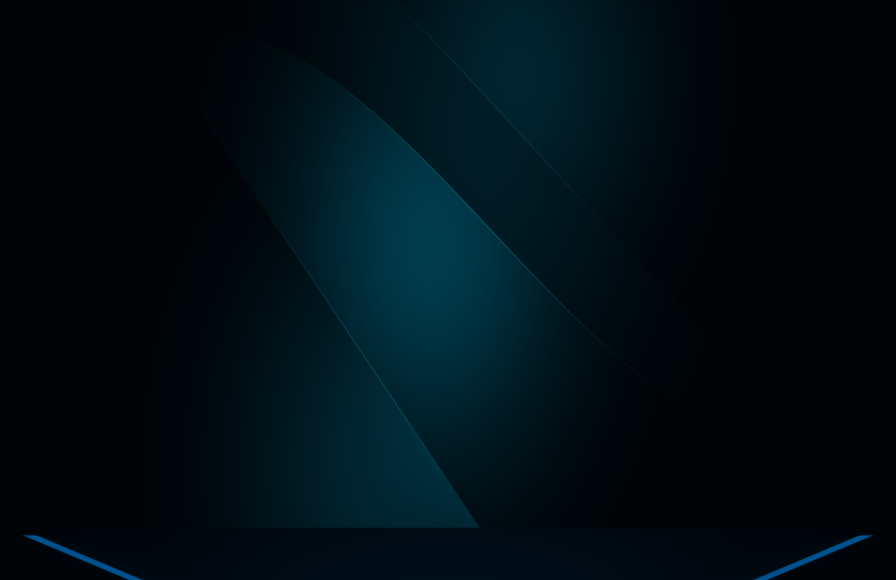
Write a Shadertoy shader that draws this background.

```glsl
// A dark teal stage backdrop: three diagonal curves split the wall into panels,
// each lit by its own soft elliptical glow, above a dim floor with blue rails.
// Panels are layered by signed curve distance; lights are Gaussian falloffs.

const vec3 BASE = vec3(0.0, 0.009, 0.021);
const vec3 TEAL = vec3(0.0, 1.0, 1.25);
const vec3 SHEEN = vec3(0.25, 0.9, 1.0);
const vec3 FLOOR_TINT = vec3(0.0, 0.046, 0.078);
const vec3 RAIL_BLUE = vec3(0.0, 0.32, 0.56);
const float FLOOR_TOP = 0.09;
const float RAIL_TOP = 0.077;

// Elliptical Gaussian light
float glow(vec2 p, vec2 center, vec2 spread) {
    vec2 q = (p - center) / spread;
    return exp(-0.5 * dot(q, q));
}

// Approximate signed distance to a cubic S-curve, positive above it
float curveDistance(vec2 p, vec2 middle, float slope, float bend) {
    float d = clamp(p.x - middle.x, -0.47, 0.47);
    float height = middle.y + slope * d + bend * d * d * d;
    float tangent = slope + 3.0 * bend * d * d;
    return (p.y - height) / sqrt(1.0 + tangent * tangent);
}

// Antialiased step across a signed distance
float above(float d, float pixel) {
    return smoothstep(-pixel, pixel, d);
}

// Fine highlight on a curve, fading away from its brightest point
float sheen(float d, vec2 p, vec2 center, float reach, float pixel) {
    float width = max(0.0012, 0.7 * pixel);
    return exp(-d * d / (width * width)) * glow(p, center, vec2(reach));
}

vec3 wall(vec2 p, float pixel) {
    float upper = curveDistance(p, vec2(0.17, 0.72), -1.09, 0.3);
    float middle = curveDistance(p, vec2(0.08, 0.597), -1.07, 1.56);
    float lower = curveDistance(p, vec2(-0.189, 0.452), -1.49, 0.0);

    // Light falling on each panel, from lower left to upper right
    float lowerLight = 0.135 * glow(p, vec2(-0.1, 0.2), vec2(0.18, 0.28))
        + 0.06 * exp(-abs(lower) / 0.06) * glow(p, vec2(0.03, 0.12), vec2(0.2, 0.25));
    float mainLight = 0.225 * glow(p, vec2(-0.03, 0.58), vec2(0.165, 0.27));
    float bandLight = 0.105 * glow(p, vec2(0.07, 0.78), vec2(0.19, 0.33));
    float upperLight = 0.13 * glow(p, vec2(0.12, 0.87), vec2(0.16, 0.24));

    float light = mix(lowerLight, mainLight, above(lower, pixel));
    light = mix(light, bandLight, above(middle, pixel));
    light = mix(light, upperLight, above(upper, pixel));

    // Thin reflections along the panel edges
    float edges = 0.09 * sheen(upper, p, vec2(0.09, 0.81), 0.16, pixel)
        + 0.16 * sheen(middle, p, vec2(0.05, 0.63), 0.2, pixel)
        + 0.13 * sheen(lower, p, vec2(-0.13, 0.37), 0.18, pixel);
    return BASE + TEAL * light + SHEEN * edges;
}

vec3 stage(vec2 p, float pixel) {
    // Signed distance to the slanted rail, mirrored about the center
    vec2 side = vec2(abs(p.x), p.y);
    vec2 normal = normalize(vec2(0.074, -0.176));
    float d = dot(side - vec2(0.538, 0.0), normal);

    float inside = 1.0 - above(d, pixel);
    float depth = 0.75 + 0.25 * (1.0 - p.y / FLOOR_TOP);
    float spread = glow(p, vec2(0.0, 0.03), vec2(0.38, 0.2));
    vec3 color = BASE + FLOOR_TINT * spread * depth * inside;

    float belowTop = 1.0 - above(p.y - RAIL_TOP, pixel);
    float rail = (1.0 - above(abs(d) - 0.0045, pixel)) * belowTop;
    color += RAIL_BLUE * 0.08 * exp(-abs(d) / 0.012) * belowTop;
    return mix(color, RAIL_BLUE, rail);
}

void mainImage(out vec4 fragColor, in vec2 fragCoord) {
    // Height is one unit; x is zero at the center
    vec2 p = (fragCoord - vec2(0.5 * iResolution.x, 0.0)) / iResolution.y;
    float pixel = 1.0 / iResolution.y;

    float onWall = above(p.y - FLOOR_TOP, pixel);
    vec3 color = mix(stage(p, pixel), wall(p, pixel), onWall);
    fragColor = vec4(color, 1.0);
}
```
